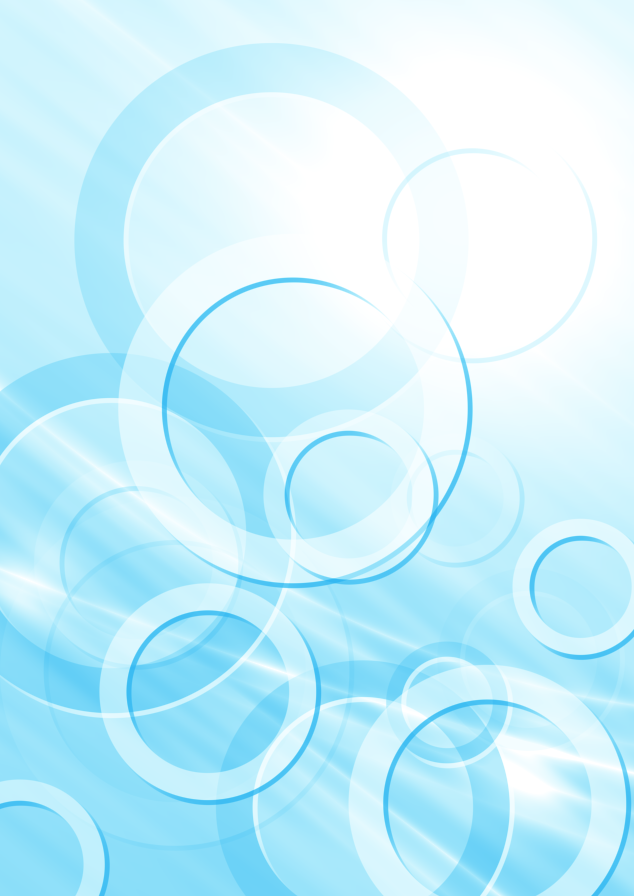
This background is drawn by a Shadertoy shader. Its source:

```glsl
const vec3 DEEP_BLUE = vec3(0.24, 0.74, 0.95);
const vec3 CYAN_BOW = vec3(0.0, 0.11, 0.03);   // lifts the middle of the ramp
const float LOW_TONE = 0.56;
const float HIGH_TONE = 0.81;
const vec2 SUN = vec2(0.514, 0.757);
const float SUN_GAIN = 0.28;
const float SUN_SPREAD = 0.075;
const vec2 SILK_DIR = vec2(0.79, -0.61);
const vec2 SILK_SCALE = vec2(2.2, 21.0);
const float SILK_GAIN = 0.30;
const float HOLE_RATIO = 0.75;
const float RIM_WIDTH = 0.0055;
const float HOLE_LIFT = 0.28;
const float RAISED_RIM = 0.16;
const int STRANDS = 3;

// Rings: centre x, centre y, radius, opacity
const vec4 SHADE_RINGS[5] = vec4[5](
    vec4(0.303, 0.732, 0.220, 0.28), vec4(0.124, 0.405, 0.201, 0.36),
    vec4(0.405, 0.099, 0.164, 0.38), vec4(0.499, 0.216, 0.068, 0.34),
    vec4(0.590, 0.264, 0.102, 0.06));
const vec4 LIGHT_RINGS[10] = vec4[10](
    vec4(0.195, 0.251, 0.195, 0.07), vec4(0.527, 0.734, 0.134, 0.10),
    vec4(0.152, 0.372, 0.114, 0.14), vec4(0.508, 0.444, 0.072, 0.12),
    vec4(0.327, 0.544, 0.195, 0.52), vec4(0.389, 0.448, 0.095, 0.42),
    vec4(0.648, 0.345, 0.076, 0.52), vec4(0.232, 0.228, 0.121, 0.50),
    vec4(0.544, 0.103, 0.155, 0.50), vec4(0.022, 0.035, 0.095, 0.45));

// Light streaks: height at left, slope, curvature, strength
const vec4 STREAKS[4] = vec4[4](
    vec4(0.564, -0.85, 0.50, 0.34), vec4(0.365, -0.40, 0.11, 0.52),
    vec4(0.430, -0.77, 0.00, 0.36), vec4(1.070, -0.77, 0.00, 0.10));

vec2 randomGradient(vec2 cell) {
    vec2 h = vec2(dot(cell, vec2(127.1, 311.7)), dot(cell, vec2(269.5, 183.3)));
    return fract(sin(h) * 43758.5) * 2.0 - 1.0;
}

float gradientNoise(vec2 p) {
    vec2 i = floor(p), f = fract(p);
    vec2 u = f * f * f * (f * (f * 6.0 - 15.0) + 10.0);
    vec2 e = vec2(1.0, 0.0);
    float bottom = mix(dot(randomGradient(i), f),
                       dot(randomGradient(i + e.xy), f - e.xy), u.x);
    float top = mix(dot(randomGradient(i + e.yx), f - e.yx),
                    dot(randomGradient(i + e.xx), f - e.xx), u.x);
    return mix(bottom, top, u.y);
}

float softSpot(vec2 p, vec2 centre, float spread) {
    vec2 d = p - centre;
    return exp(-dot(d, d) / spread);
}

// Coverage of the band between two radii
float band(float dist, float inner, float outer, float aa) {
    return smoothstep(inner - aa, inner + aa, dist)
         * (1.0 - smoothstep(outer - aa, outer + aa, dist));
}

float drawRing(float tone, vec2 p, vec4 ring, float face, float rimTone, float lift, float aa) {
    vec2 d = p - ring.xy;
    float dist = length(d), hole = ring.z * HOLE_RATIO;
    float side = dot(d, vec2(0.707, -0.707)) / max(dist, 0.001);
    tone = mix(tone, 1.0, lift * ring.w * band(dist, -1.0, hole, aa));
    tone = mix(tone, face, ring.w * band(dist, hole, ring.z, aa));
    // Rims taper away from the upper-left hole and lower-right outer edge
    float innerSide = smoothstep(-0.25, 0.75, -side);
    float outerSide = smoothstep(-0.25, 0.75, side);
    float rim = innerSide * band(dist, hole - RIM_WIDTH * innerSide, hole, aa)
              + outerSide * band(dist, ring.z, ring.z + RIM_WIDTH * outerSide, aa);
    return mix(tone, rimTone, rim * min(1.6 * ring.w, 0.75));
}

float streakLight(vec2 p) {
    float light = 0.0;
    for (int i = 0; i < STREAKS.length(); i++) {
        vec4 s = STREAKS[i];
        float slope = s.y + 2.0 * s.z * p.x;
        float d = (p.y - s.x - s.y * p.x - s.z * p.x * p.x) * inversesqrt(1.0 + slope * slope);
        float along = 0.65 + 0.8 * gradientNoise(vec2(p.x * 6.0, float(i) * 7.3));
        if (i == 2) along *= smoothstep(0.22, 0.40, p.x);
        // Strands fan out toward the right
        for (int j = 0; j < STRANDS; j++) {
            float k = float(j);
            float offset = d + k * (0.012 + 0.045 * p.x);
            light += s.w * along * exp(-abs(offset) / (0.006 + 0.005 * k)) / (1.0 + k);
        }
    }
    return light;
}

void mainImage(out vec4 fragColor, in vec2 fragCoord) {
    vec2 p = fragCoord / iResolution.y;
    float aa = 0.8 / iResolution.y;
    float sun = softSpot(p, SUN, SUN_SPREAD);

    // Sky wash and sun
    float tone = mix(LOW_TONE, HIGH_TONE, smoothstep(0.0, 1.0, p.y + 0.35 * p.x));
    tone += SUN_GAIN * sun + 0.10 * softSpot(p, SUN, 0.006);

    // Silk folds, deepest along the lower diagonal
    vec2 silk = vec2(dot(p, SILK_DIR), dot(p, vec2(-SILK_DIR.y, SILK_DIR.x))) * SILK_SCALE;
    float folds = gradientNoise(silk) + 0.5 * gradientNoise(silk * vec2(1.5, 2.3) + 9.0);
    float fall = (p.y - 0.37 + 0.36 * p.x) / 0.17;
    float diagonal = exp(-fall * fall);
    tone += SILK_GAIN * folds * (0.25 + 0.75 * diagonal) * (1.0 - sun) - 0.10 * diagonal;

    // Streaks and their hot spots
    tone += streakLight(p) * (1.0 - sun);
    tone += 0.25 * softSpot(p, vec2(0.03, 0.35), 0.002) + 0.35 * softSpot(p, vec2(0.58, 0.145), 0.004);
    tone = clamp(tone, 0.24, 1.0);

    // Overlapping rings
    for (int i = 0; i < SHADE_RINGS.length(); i++) {
        vec4 ring = SHADE_RINGS[i];
        ring.w *= 1.0 - 0.85 * sun;
        tone = drawRing(tone, p, ring, 0.26, 1.0, HOLE_LIFT, aa);
    }
    for (int i = 0; i < LIGHT_RINGS.length(); i++)
        tone = drawRing(tone, p, LIGHT_RINGS[i], 1.0, RAISED_RIM, 0.0, aa);

    float s = clamp((tone - DEEP_BLUE.r) / (1.0 - DEEP_BLUE.r), -0.2, 1.0);
    fragColor = vec4(clamp(mix(DEEP_BLUE, vec3(1.0), s) + CYAN_BOW * s * (1.0 - s), 0.0, 1.0), 1.0);
}
```
